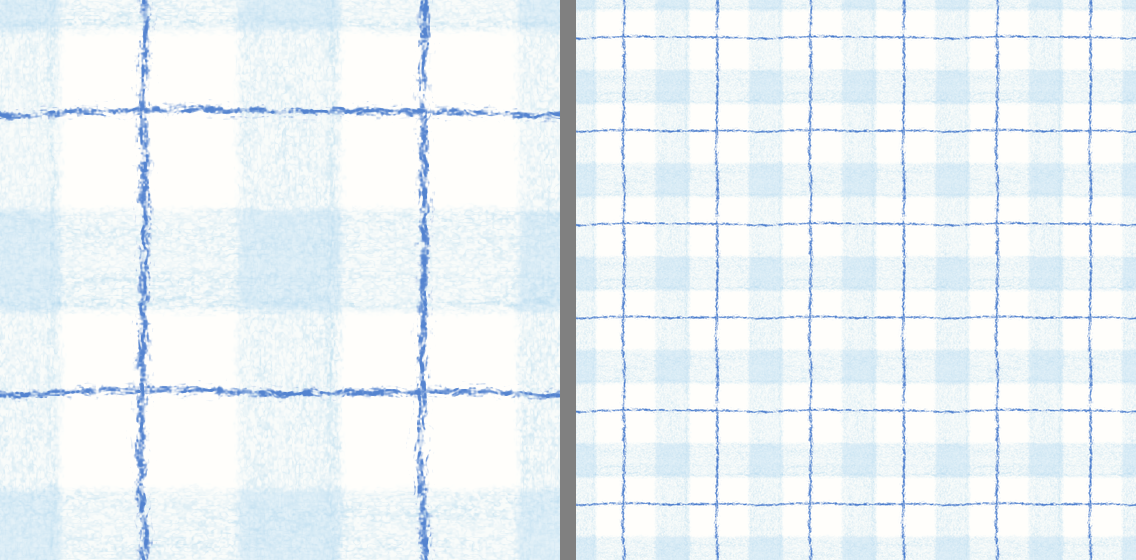
Left: one tile. Right: repeated 3 by 3.
Reproduce this pattern procedurally as a Shadertoy shader.

```glsl
const float REPEATS = 2.0;
const float BAND_HALF = 0.188;
const vec3 PAPER = vec3(1.0, 0.998, 0.986);
const vec3 WASH = vec3(0.70, 0.85, 0.94);
const vec3 OVERLAP = vec3(0.82, 0.91, 0.965);
const vec3 BLUE = vec3(0.24, 0.45, 0.79);

float hash(vec2 p, float seed) {
    vec3 q = fract(vec3(p.xyx) * 0.1031 + seed * 0.137);
    q += dot(q, q.yzx + 33.33);
    return fract((q.x + q.y) * q.z);
}

// Value noise that wraps over the unit square
float noise(vec2 p, vec2 freq, float seed) {
    p *= freq;
    vec2 i = floor(p), f = p - i;
    f = f * f * (3.0 - 2.0 * f);
    vec2 a = mod(i, freq), b = mod(i + 1.0, freq);
    return mix(mix(hash(a, seed), hash(vec2(b.x, a.y), seed), f.x),
               mix(hash(vec2(a.x, b.y), seed), hash(b, seed), f.x), f.y);
}

// Slightly wavering crayon fibres running along y
float fibre(vec2 p, float seed) {
    p.x += 0.009 * (noise(p, vec2(30.0, 40.0), seed) - 0.5);
    return 0.6 * noise(p, vec2(256.0, 64.0), seed + 1.0)
         + 0.4 * noise(p, vec2(256.0, 230.0), seed + 2.0);
}

// Thin broken squiggles along the contours of stretched noise
float squiggles(vec2 p, float seed) {
    float n = noise(p, vec2(160.0, 80.0), seed) + 0.3 * noise(p, vec2(250.0, 190.0), seed + 1.0);
    return 1.0 - smoothstep(0.0, 0.26, abs(n - 0.65));
}

// Signed distance across the nearest stripe, in repeats
float across(float x, float center) {
    return fract(x * REPEATS - center + 0.5) - 0.5;
}

float bandMask(vec2 p, float center, float seed) {
    float rough = noise(p, vec2(6.0, 20.0), seed) - 0.5
                + 1.6 * (noise(p, vec2(220.0, 120.0), seed + 1.0) - 0.5);
    float d = abs(across(p.x, center)) + 0.014 * rough;
    return 1.0 - smoothstep(BAND_HALF - 0.024, BAND_HALF + 0.014, d);
}

// Dry-brushed coverage; one heavier streak lies near the chosen side
float bandCoverage(vec2 p, float center, float side, float seed) {
    float grain = noise(p, vec2(256.0, 200.0), seed);
    float strand = fibre(p, seed + 3.0);
    float patchy = noise(p, vec2(36.0, 4.0), seed + 6.0);
    float drift = 0.02 * (noise(p, vec2(2.0, 9.0), seed + 7.0) - 0.5);
    float streak = exp(-pow((across(p.x, center) + drift - side * 0.15) / 0.016, 2.0));
    float marks = 0.55 * squiggles(p, seed + 9.0) + 0.75 * smoothstep(0.35, 0.8, 0.5 * (grain + strand));
    float heavy = streak * smoothstep(0.25, 0.7, strand);
    return 0.09 + marks * mix(0.24, 0.54, patchy) + 0.28 * heavy;
}

// Returns broken ink in x and loose outer specks in y
vec2 crayonLine(vec2 p, float center, float width, float seed) {
    float wobble = 0.028 * (noise(p, vec2(2.0, 6.0), seed) - 0.5)
                 + 0.006 * (noise(p, vec2(2.0, 24.0), seed + 1.0) - 0.5);
    float d = across(p.x, center) + wobble;
    float pressure = mix(0.82, 0.96, noise(p, vec2(40.0, 14.0), seed + 2.0));
    float strand = fibre(p, seed + 3.0);
    float core = pressure * exp(-d * d / (width * width));
    float dust = 0.64 * exp(-d * d / (4.0 * width * width));
    return vec2(smoothstep(-0.05, 0.55, core - strand),
                smoothstep(0.0, 0.4, dust - strand));
}

void mainImage(out vec4 fragColor, in vec2 fragCoord) {
    vec2 p = fragCoord / iResolution.xy;
    vec2 r = p.yx;

    // Broad pale bands
    float maskV = bandMask(p, 0.034, 11.0);
    float maskH = bandMask(r, 0.07, 23.0);
    float washV = maskV * bandCoverage(p, 0.034, 1.0, 31.0);
    float washH = maskH * bandCoverage(r, 0.07, -1.0, 47.0);
    vec3 color = PAPER;
    color *= mix(vec3(1.0), WASH, washV * 0.8);
    color *= mix(vec3(1.0), WASH, washH * 0.8);

    // Smoother wash where the bands overlap
    color = mix(color, OVERLAP, 0.5 * maskV * maskH);

    // Thin blue lines
    vec2 lineV = crayonLine(p, 0.508, 0.023, 61.0);
    vec2 lineH = crayonLine(r, 0.597, 0.018, 79.0);
    color = mix(color, mix(PAPER, BLUE, 0.5), 0.5 * max(lineV.y, lineH.y));
    color = mix(color, BLUE, 0.84 * max(lineV.x, lineH.x));

    fragColor = vec4(color, 1.0);
}
```
